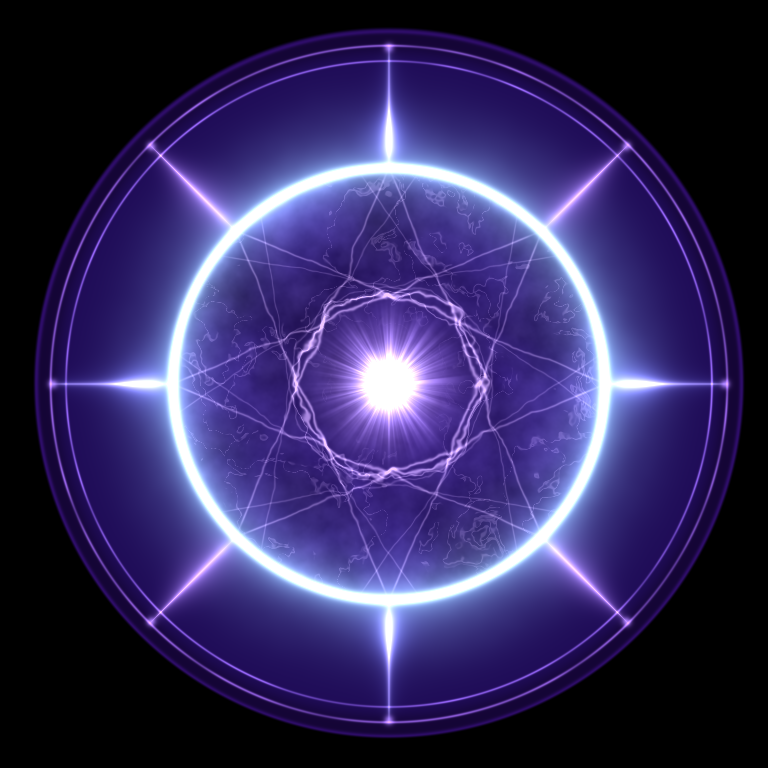
Write a Shadertoy shader that draws this background.

```glsl
// A violet disc with a glowing cyan ring, eight flares and a burning core.
// Radial distances shape the rings and glows, folded angles place the flares,
// and noise-warped star chords form the web of filaments in the middle.

const float TAU = 6.2831853;

float hash(vec2 p) {
    p = fract(p * vec2(0.1271, 0.3117));
    p += dot(p, p.yx + 34.23);
    return fract((p.x + p.y) * p.x * 17.31);
}

float noise(vec2 p) {
    vec2 i = floor(p), f = fract(p);
    f = f * f * (3.0 - 2.0 * f);
    return mix(mix(hash(i), hash(i + vec2(1, 0)), f.x),
               mix(hash(i + vec2(0, 1)), hash(i + vec2(1, 1)), f.x), f.y);
}

float fbm(vec2 p) {
    float sum = 0.0, amp = 0.5;
    for (int i = 0; i < 4; i++) {
        sum += amp * noise(p);
        p = mat2(1.6, 1.2, -1.2, 1.6) * p + 7.3;
        amp *= 0.5;
    }
    return sum;
}

// Soft line of the given half width around distance zero
float stroke(float d, float width) {
    return exp(-d * d / (width * width));
}

// Star chords, a knotted inner loop and faint stray veins
float filaments(vec2 p, float r) {
    vec2 warp = vec2(fbm(p * 22.0 + 3.0), fbm(p * 22.0 + 41.0)) - 0.47;
    vec2 q = p + warp * 0.022 * smoothstep(0.27, 0.13, r);
    float web = 0.0;
    for (int k = 0; k < 8; k++) {
        float a = (float(k) + 0.5) * TAU / 8.0;
        vec2 n = vec2(cos(a), sin(a));
        float along = abs(dot(q, vec2(-n.y, n.x)));
        float side = dot(q, n);
        float knot = smoothstep(0.12, 0.03, along);
        web += stroke(side - 0.108, 0.0014 + 0.0006 * knot) * (0.38 + 0.3 * knot);
        // A thinner strand leaves each chord at a small slope
        web += 0.22 * stroke(side - 0.118 + 0.22 * (along - 0.05), 0.0011);
    }
    float loopRadius = length(p + warp * 0.045);
    web += 0.75 * stroke(loopRadius - 0.118, 0.0022);
    web += 0.4 * stroke(length(p - warp.yx * 0.06) - 0.122, 0.0014);
    float vein = abs(fbm(p * 17.0 + warp * 2.0 + 11.0) - 0.47);
    web += 0.22 * stroke(vein, 0.012) * smoothstep(0.06, 0.13, r);
    return web * smoothstep(0.279, 0.255, r);
}

// Bright tapering flares on the axes, softer pink ones on the diagonals
vec3 flares(vec2 p, float r) {
    float angle = atan(p.y, p.x);
    float sector = floor(angle * 8.0 / TAU + 0.5);
    angle -= sector * TAU / 8.0;
    float across = abs(r * sin(angle));
    float diagonal = mod(abs(sector), 2.0);
    float reach = smoothstep(0.27, 0.31, r) * smoothstep(0.446, 0.42, r);
    float taper = clamp((0.44 - r) / 0.15, 0.0, 1.0);
    float needle = exp(-across / (0.0012 + 0.0055 * taper * taper));
    float plume = exp(-across / (0.004 + 0.019 * taper));
    float hot = stroke(r - 0.328, 0.032);
    vec3 axial = vec3(0.85, 0.8, 1.0) * needle * (0.55 + 0.8 * hot)
               + vec3(0.35, 0.42, 0.65) * plume * (0.3 + 0.7 * hot);
    vec3 oblique = vec3(0.75, 0.6, 0.8) * needle * 0.65
                 + vec3(0.47, 0.38, 0.56) * plume * (0.3 + 0.7 * stroke(r - 0.36, 0.055));
    float tip = stroke(length(vec2(r - 0.438, across)), 0.006);
    return mix(axial, oblique, diagonal) * reach + vec3(0.5, 0.4, 0.65) * tip;
}

// White centre with uneven radial rays
vec3 core(vec2 p, float r) {
    vec2 dir = p / max(r, 1e-4);
    float rays = noise(dir * 13.0 + 20.0) * 0.55 + noise(dir * 31.0 + 60.0) * 0.45;
    float streak = pow(rays, 2.0) * 1.7 * exp(-r / 0.047) * smoothstep(0.13, 0.06, r);
    return vec3(1.0) * 1.5 * stroke(r, 0.033)
         + vec3(0.8, 0.7, 0.95) * streak
         + vec3(0.4, 0.32, 0.5) * stroke(r, 0.072);
}

void mainImage(out vec4 fragColor, in vec2 fragCoord) {
    vec2 p = (fragCoord - 0.5 * iResolution.xy) / min(iResolution.x, iResolution.y);
    p -= vec2(0.0065, 0.0);
    float pixel = 1.0 / min(iResolution.x, iResolution.y);
    float r = length(p);
    float mist = fbm(p * 9.0 + 5.0);
    float inside = smoothstep(0.285, 0.27, r);

    // Violet ground, mottled within the ring and dark along the rim
    vec3 col = mix(vec3(0.12, 0.045, 0.34), vec3(0.08, 0.02, 0.21), smoothstep(0.415, 0.45, r));
    vec3 inner = vec3(0.18, 0.1, 0.43) * (0.65 + 0.75 * mist);
    inner += vec3(0.12, 0.11, 0.16) * (fbm(p * 42.0) - 0.45);
    col = mix(col, inner, inside);

    // Glowing ring: wide blue halo, close cyan halo and white line
    float ringDist = abs(r - 0.281);
    float halo = exp(-ringDist / mix(0.043, 0.038, inside)) * (0.7 + 0.6 * mist);
    col += vec3(0.34, 0.5, 0.5) * halo * smoothstep(0.45, 0.35, r);
    col += vec3(0.25, 0.4, 0.35) * exp(-ringDist / 0.011);
    col += vec3(0.75, 0.8, 0.6) * stroke(ringDist, 0.0065);

    // Thin double border
    float wear = 0.55 + 0.7 * noise(p * 24.0);
    col += vec3(0.42, 0.3, 0.56) * wear * stroke(r - 0.4405, 0.0017);
    col += vec3(0.4, 0.3, 0.55) * wear * stroke(r - 0.4205, 0.0015);
    col += vec3(0.1, 0.03, 0.2) * stroke(r - 0.459, 0.003);

    col += vec3(0.62, 0.55, 0.58) * min(filaments(p, r), 1.2);
    col += flares(p, r) + core(p, r);

    // Black surround
    float rimDist = length(p - vec2(0.0, 0.0015)) - 0.461;
    col *= 1.0 - smoothstep(-pixel, 0.002 + pixel, rimDist);
    fragColor = vec4(clamp(col, 0.0, 1.0), 1.0);
}
```
